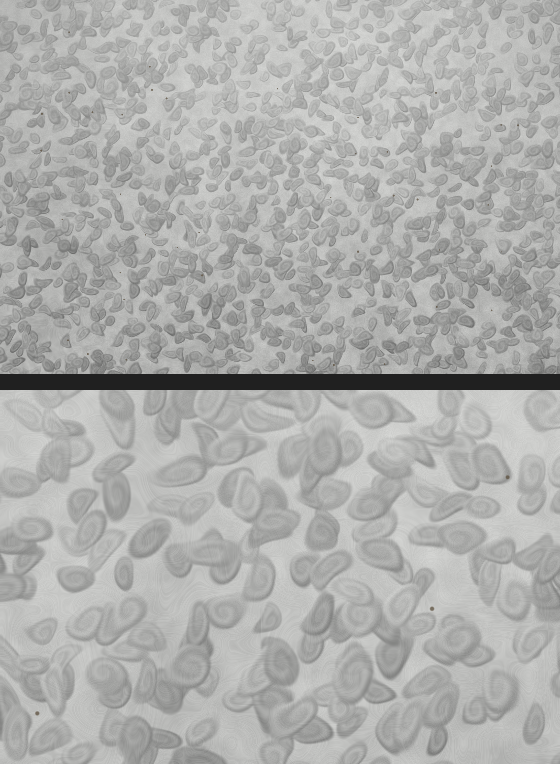
Top, the full canvas; bottom, a detail of the centre.
Give the GLSL for this texture, as a Shadertoy shader.

```glsl
const vec3 WOOL_TINT = vec3(1.0, 1.004, 0.994);
const vec3 SPECK_COLOUR = vec3(0.36, 0.31, 0.24);
const float TAU = 6.28318;

float hash(vec2 p) {
    vec3 q = fract(vec3(p.xyx) * 0.1031);
    q += dot(q, q.yzx + 33.33);
    return fract((q.x + q.y) * q.z);
}

vec2 hash2(vec2 p) {
    return vec2(hash(p + 17.3), hash(p + 61.7));
}

float valueNoise(vec2 p) {
    vec2 cell = floor(p), f = fract(p);
    f = f * f * (3.0 - 2.0 * f);
    float low = mix(hash(cell), hash(cell + vec2(1, 0)), f.x);
    float high = mix(hash(cell + vec2(0, 1)), hash(cell + vec2(1, 1)), f.x);
    return mix(low, high, f.y);
}

float fractalNoise(vec2 p, int octaves) {
    float sum = 0.0, gain = 0.5;
    for (int i = 0; i < octaves; i++) {
        sum += gain * (valueNoise(p) - 0.5);
        p = mat2(1.6, 1.2, -1.2, 1.6) * p + 7.1;
        gain *= 0.55;
    }
    return sum;
}

vec2 rotate(vec2 p, float angle) {
    float c = cos(angle), s = sin(angle);
    return vec2(c * p.x + s * p.y, c * p.y - s * p.x);
}

// One curled loop of yarn: x is its tone, y its coverage
vec2 yarnLoop(vec2 p, vec2 id) {
    float angle = 0.5 + 2.6 * (hash(id + 3.1) - 0.5);
    vec2 radii = vec2(mix(0.48, 0.72, hash(id + 5.7)), mix(0.29, 0.44, hash(id + 9.2)));
    vec2 q = rotate(p, angle);
    q.y += 0.35 * (hash(id + 2.4) - 0.5) * (1.0 - 4.0 * q.x * q.x);
    q /= radii;
    float r = length(q);
    float turn = atan(q.y, q.x + 0.001);
    float strands = sin(r * 11.0 + turn + TAU * hash(id + 8.8));
    float rim = smoothstep(0.55, 0.92, r);
    float side = dot(p / (length(p) + 0.05), vec2(-0.45, 0.89));
    float tone = -0.035 + 0.10 * (hash(id + 4.6) - 0.5);
    tone += 0.034 * strands * smoothstep(0.1, 0.4, r);
    tone += rim * (0.085 * side - 0.025);
    return vec2(tone, 0.88 * smoothstep(1.04, 0.82, r));
}

// Lays a jittered grid of loops over the tone beneath
float loopLayer(float tone, vec2 p, float seed, float share) {
    vec2 home = floor(p);
    for (int y = -1; y <= 1; y++) {
        for (int x = -1; x <= 1; x++) {
            vec2 cell = home + vec2(x, y);
            vec2 id = cell + seed;
            vec2 centre = cell + 0.5 + 0.8 * (hash2(id) - 0.5);
            vec2 loop = yarnLoop(p - centre, id);
            float present = step(hash(id + 12.9), share);
            tone = mix(tone, loop.x, loop.y * present);
        }
    }
    return tone;
}

// Broad light: bright at the upper middle, dim below and at the sides
float roomLight(vec2 uv) {
    vec2 d = (uv - vec2(0.85, 0.92)) * vec2(0.75, 1.0);
    return 0.745 - 0.135 * smoothstep(0.0, 1.05, length(d));
}

float speck(vec2 p, float share) {
    vec2 cell = floor(p);
    vec2 centre = cell + 0.2 + 0.6 * hash2(cell + 40.0);
    float size = mix(0.03, 0.06, hash(cell + 52.0));
    float dot_ = smoothstep(size, size * 0.4, length(p - centre));
    return dot_ * step(hash(cell + 75.0), share);
}

void mainImage(out vec4 fragColor, in vec2 fragCoord) {
    vec2 uv = fragCoord / iResolution.y;

    // Uneven pile
    vec2 bend = vec2(valueNoise(uv * 34.0), valueNoise(uv * 34.0 + 50.0)) - 0.5;
    vec2 pile = uv + 0.013 * bend;

    // Pale backing under two layers of loops
    float tone = 0.065 + 0.09 * fractalNoise(pile * 60.0, 2);
    tone = loopLayer(tone, pile * 29.0, 100.0, 0.75);
    tone = loopLayer(tone, rotate(pile, 0.4) * 25.0 + 30.0, 300.0, 0.55);

    // Fine fibres and clumps
    vec2 fibreDir = rotate(uv, 0.6 + 1.2 * bend.x);
    tone += 0.075 * fractalNoise(fibreDir * vec2(75.0, 170.0), 3);
    tone += 0.09 * fractalNoise(uv * 9.0, 3);

    float contrast = mix(1.25, 0.8, uv.y);
    vec3 colour = WOOL_TINT * (roomLight(uv) + contrast * tone);
    colour = mix(colour, SPECK_COLOUR, 0.75 * speck(uv * 14.0, 0.13));
    fragColor = vec4(clamp(colour, 0.0, 1.0), 1.0);
}
```
